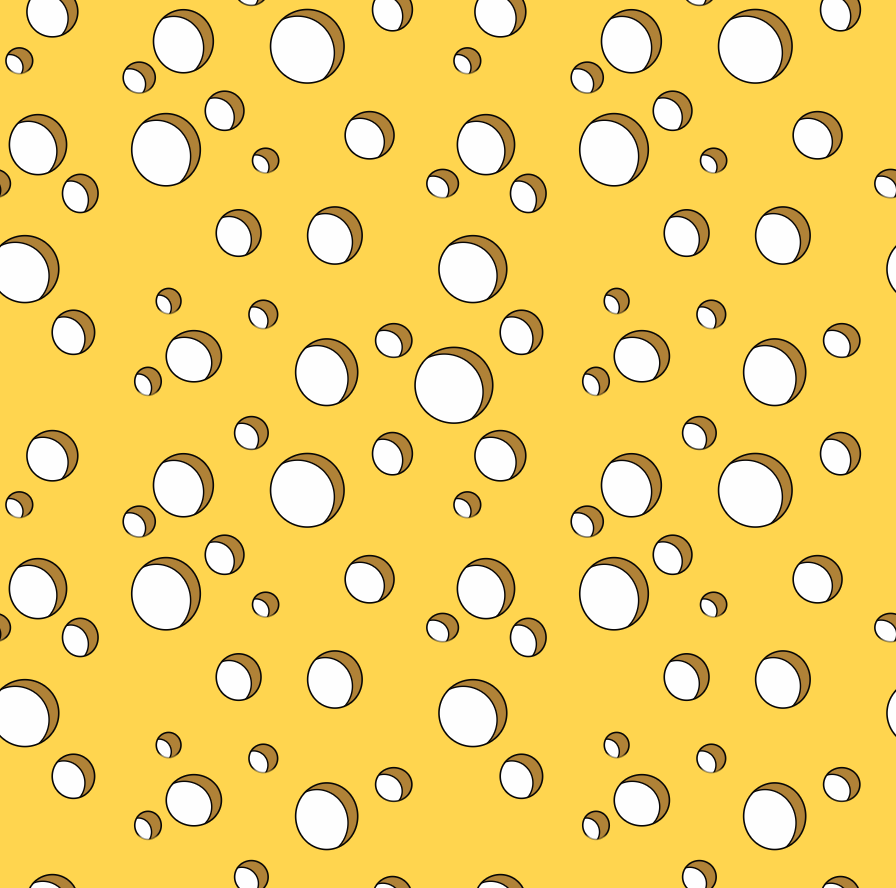
Write a Shadertoy shader that draws this pattern.

```glsl
// Three values in 0..1 from a hole number
vec3 hash3(float n) {
    return fract(sin(n * vec3(12.99, 78.23, 37.72) + 1.7) * 4375.85);
}

// Approximate signed distance to an axis-aligned ellipse
float ellipse(vec2 p, vec2 radii) {
    float k = length(p / radii);
    float slope = length(p / (radii * radii));
    return k * (k - 1.0) / max(slope, 1e-4);
}

float cover(float dist, float px) {
    return clamp(0.5 - dist / px, 0.0, 1.0);
}

void mainImage(out vec4 fragColor, in vec2 fragCoord) {
    const vec3 cheese = vec3(1.0, 0.835, 0.31);
    const vec3 wall = vec3(0.69, 0.51, 0.215);
    const vec3 ink = vec3(0.03, 0.025, 0.02);

    // Two tiles each way; a 3-4-5 turn of the grid packs 25 square cells in a tile
    mat2 turn = mat2(0.8, -0.6, 0.6, 0.8);
    vec2 tile = 2.0 * fragCoord / iResolution.xy;
    vec2 grid = 5.0 * turn * (tile - vec2(1.013, 1.131)) + 0.5;
    float px = 10.0 / iResolution.y;

    // Cell number, equal for matching cells of every tile
    vec2 cell = floor(grid);
    float id = mod(7.0 * cell.x + cell.y + 0.5, 25.0) - 0.5;
    id = floor(id + 0.5);
    vec3 rnd = hash3(id);

    // Each hole gets its own size rank and stays inside its cell
    float rank = mod(9.0 * id + 24.0, 25.0) / 24.0;
    float radius = mix(0.14, 0.43, pow(rank, 1.5));
    vec2 jitter = (rnd.xy - 0.5) * 2.0 * (0.48 - 1.05 * radius);
    vec2 p = (grid - cell - 0.5 - jitter) * turn;
    float squash = (rnd.z - 0.5) * 0.1;
    vec2 radii = radius * vec2(1.0 + squash, 1.0 - squash);

    // Rim, and the opening shifted by the wall depth
    float rim = ellipse(p, radii);
    float opening = ellipse(p + vec2(0.108, 0.075), radii);
    float hole = cover(rim, px);

    vec3 inside = mix(wall, vec3(0.995), cover(opening, px));
    inside = mix(inside, ink, cover(abs(opening) - 0.008, px));
    vec3 color = mix(cheese, inside, hole);

    // Rim line, paler under the smallest holes
    float pale = smoothstep(0.21, 0.16, radius) * smoothstep(-0.6, -0.95, p.y / radius);
    color = mix(color, ink, cover(abs(rim) - 0.009, px) * (1.0 - 0.65 * pale));

    // The largest hole appears only once, at the middle
    bool vacant = id < 0.5 && cell != vec2(0.0);
    fragColor = vec4(vacant ? cheese : color, 1.0);
}
```
